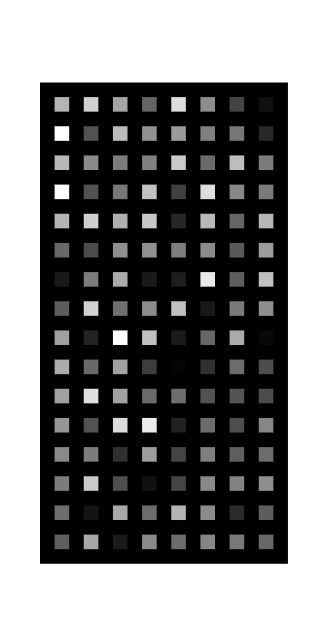
A Shadertoy shader for this pattern:

```glsl
// A black panel on white holding 8 by 16 small squares, each a random grey.
// The panel and squares are box distances on one grid; a sine-free hash
// picks the greys, and edges are smoothed over one pixel.

float hash(vec2 cell) {
    vec3 h = fract(cell.xyx * vec3(0.1031, 0.1030, 0.0973));
    h += dot(h, h.yzx + 33.33);
    return fract((h.x + h.y) * h.z);
}

float boxDistance(vec2 p, vec2 halfSize) {
    vec2 d = abs(p) - halfSize;
    return length(max(d, 0.0)) + min(max(d.x, d.y), 0.0);
}

float coverage(float distance, float pixel) {
    return clamp(0.5 - distance / pixel, 0.0, 1.0);
}

void mainImage(out vec4 fragColor, in vec2 fragCoord) {
    const vec2 count = vec2(8.0, 16.0);
    const float pitch = 0.09115;

    // Grid space: one unit per cell, origin at the panel centre
    float scale = min(iResolution.x, 0.5 * iResolution.y);
    vec2 p = (fragCoord - 0.5 * iResolution.xy) / scale;
    vec2 grid = (p - vec2(0.0124, -0.0098)) / pitch;
    float pixel = 1.0 / (scale * pitch);

    // Panel, a quarter cell wider than the grid on every side
    float panel = coverage(boxDistance(grid, 0.5 * count + 0.25), pixel);

    // Nearest square, half a cell wide
    vec2 cellPos = grid + 0.5 * count;
    vec2 cell = clamp(floor(cellPos), vec2(0.0), count - 1.0);
    float square = coverage(boxDistance(cellPos - cell - 0.5, vec2(0.25)), pixel);

    // Two averaged hashes favour middle greys, stretched to reach the extremes
    float average = 0.5 * (hash(cell + 3.0) + hash(cell + 71.0));
    float grey = clamp(0.48 + 1.15 * (average - 0.5), 0.0, 1.0);

    fragColor = vec4(vec3(mix(1.0, grey * square, panel)), 1.0);
}
```
